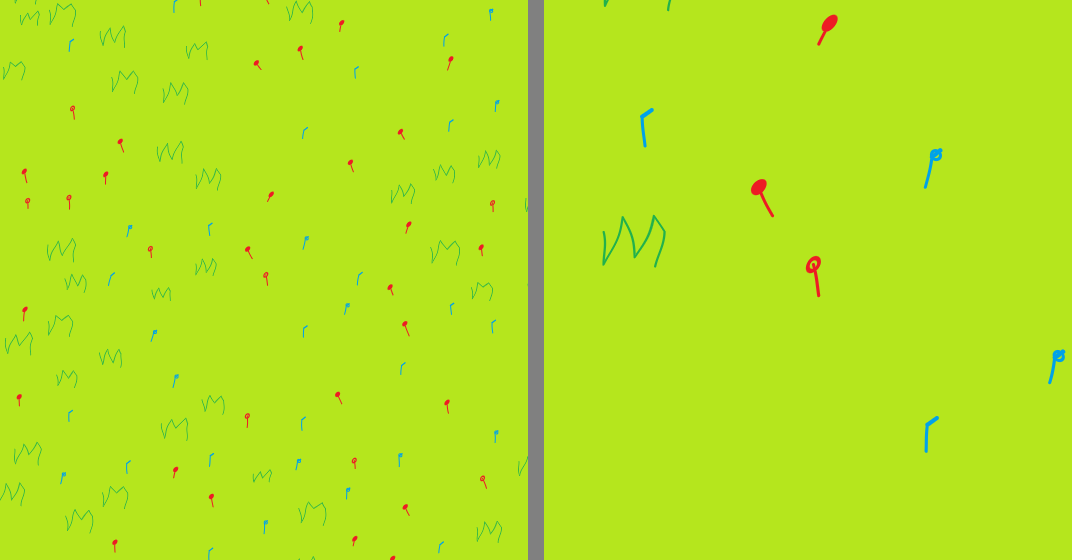
Left, the full canvas; right, a detail of the centre.
Give the GLSL for this pattern, as a WebGL 1 fragment shader.

```glsl
precision highp float;
// A lime meadow scattered with thin doodled grass tufts and tiny red and blue flowers.

uniform vec2 u_resolution;

const float ROWS = 12.0;          // scatter cells along the canvas height
const float PEN = 0.008;          // half width of a thin stroke, in cells
const vec3 LIME = vec3(0.71, 0.902, 0.114);
const vec3 GREEN = vec3(0.133, 0.694, 0.298);
const vec3 RED = vec3(0.929, 0.11, 0.141);
const vec3 BLUE = vec3(0.0, 0.635, 0.91);

// Three random values for one cell, without sine
vec3 hash3(vec2 p) {
  vec3 q = fract(vec3(p.xyx) * vec3(0.1031, 0.1030, 0.0973));
  q += dot(q, q.yxz + 33.33);
  return fract((q.xxy + q.yzz) * q.zyx);
}

float segment(vec2 p, vec2 a, vec2 b) {
  vec2 ab = b - a;
  return length(p - a - ab * clamp(dot(p - a, ab) / dot(ab, ab), 0.0, 1.0));
}

// Hand-drawn wobble that bends straight strokes
vec2 wobble(vec2 p, float amount, float phase) {
  return p + amount * sin(p.yx * vec2(13.0, 11.0) + phase * 6.283);
}

// M-shaped tuft: a short down stroke, two peaks, a valley and a right leg
float tuft(vec2 p, vec2 size, float valley, float phase) {
  p = wobble(p, 0.018, phase);
  vec2 leftFoot = vec2(-0.43, -0.42) * size;
  vec2 leftPeak = vec2(-0.14, 0.42) * size;
  vec2 dip = vec2(0.06, valley) * size;
  vec2 rightPeak = vec2(0.38, 0.46) * size;
  vec2 shoulder = vec2(0.5, 0.2) * size;
  float d = segment(p, vec2(-0.5, 0.2) * size, leftFoot);
  d = min(d, segment(p, leftFoot, leftPeak));
  d = min(d, segment(p, leftPeak, dip));
  d = min(d, segment(p, dip, rightPeak));
  d = min(d, segment(p, rightPeak, shoulder));
  return min(d, segment(p, shoulder, vec2(0.42, -0.5) * size)) - PEN;
}

// Red flower: slanted oval head, solid or looped, on a crooked stalk
float redFlower(vec2 p, float height, float lean, float looped) {
  p = wobble(p, 0.008, looped);
  vec2 top = vec2(-lean, 0.4 * height);
  vec2 knee = vec2(0.2 * lean, -0.15 * height);
  vec2 foot = vec2(lean, -0.5 * height);
  float stalk = min(segment(p, top, knee), segment(p, knee, foot)) - 0.011;
  vec2 h = p - top;
  h.x -= 0.35 * h.y;
  float head = length(h * vec2(1.0, 0.85)) - 0.05;
  if (looped > 0.6) head = abs(head + 0.012) - 0.013;
  return min(stalk, head);
}

// Blue flower: upright stem with a small flag or loop leaning right
float blueFlower(vec2 p, float height, float lean, float looped) {
  p = wobble(p, 0.008, looped);
  vec2 top = vec2(lean, 0.35 * height);
  vec2 tip = top + vec2(0.065, 0.05);
  float d = segment(p, vec2(-lean, -0.5 * height), top) - 0.011;
  d = min(d, segment(p, top, tip) - 0.015);
  if (looped > 0.5) {
    d = min(d, abs(length(p - top - vec2(0.03, 0.015)) - 0.032) - 0.011);
  }
  return d;
}

// Antialiased ink coverage
float ink(float d, float pixel) {
  return clamp(0.5 - d / pixel, 0.0, 1.0);
}

// Draws the motif that belongs to one cell, or leaves the cell empty
vec3 drawMotif(vec3 base, vec2 p, vec2 cell, float pixel) {
  vec3 place = hash3(cell + 17.0);
  vec3 form = hash3(cell + 71.0);
  p -= 0.5 + (place.xy - 0.5) * 0.56;
  float kind = place.z;
  if (kind < 0.30) {
    float d = redFlower(p, mix(0.15, 0.29, form.x), mix(-0.035, 0.05, form.y), form.z);
    return mix(base, RED, ink(d, pixel));
  }
  if (kind < 0.54) {
    float d = blueFlower(p, mix(0.2, 0.27, form.x), mix(-0.005, 0.025, form.y), form.z);
    return mix(base, BLUE, ink(d, pixel));
  }
  if (kind < 0.77) {
    vec2 size = mix(vec2(0.38, 0.22), vec2(0.62, 0.54), vec2(form.x, sqrt(form.x)));
    float d = tuft(p, size, mix(-0.38, 0.2, form.y), form.z);
    return mix(base, GREEN, ink(d, pixel));
  }
  return base;
}

void main() {
  vec2 p = gl_FragCoord.xy / u_resolution.y * ROWS;
  float pixel = ROWS / u_resolution.y;
  vec3 color = LIME;
  // Each column is shifted vertically so that no rows show
  for (int i = -1; i <= 1; i++) {
    float column = floor(p.x) + float(i);
    float y = p.y + hash3(vec2(column, 5.0)).x;
    for (int j = -1; j <= 1; j++) {
      vec2 cell = vec2(column, floor(y) + float(j));
      color = drawMotif(color, vec2(p.x, y) - cell, cell, pixel);
    }
  }
  gl_FragColor = vec4(color, 1.0);
}
```
